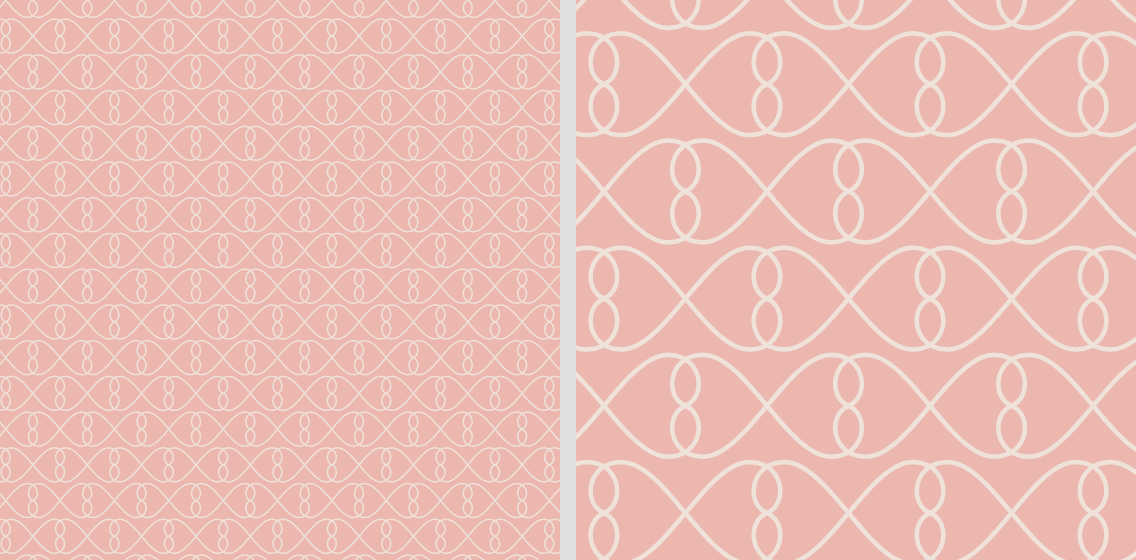
Left, the full canvas; right, a detail of the centre.
A WebGL 1 fragment shader for this pattern:

```glsl
precision highp float;
// Staggered rows of interlaced looping ribbons, cream line on flat pink.

uniform vec2 u_resolution;

const vec3 GROUND = vec3(0.925, 0.716, 0.686);
const vec3 LINE = vec3(0.932, 0.885, 0.852);
const float COLUMNS = 10.302;              // motifs across the canvas
const float ROW_PITCH = 0.6573;            // row spacing, in motif widths
const vec2 ORIGIN = vec2(0.0102, 0.0423);  // waist of the first motif, in canvas units
const float LINE_WIDTH = 0.028;            // in motif widths
const int STEPS = 12;                      // straight pieces per curve

// Quarter strand: waist of the loops, top of the arch, crossing between motifs.
const vec2 WAIST = vec2(0.0, 0.0);
const vec2 WAIST_HANDLE = vec2(-0.134, 0.054);
const vec2 LOOP_HANDLE = vec2(-0.107, 0.3125);
const vec2 ARCH_TOP = vec2(0.107, 0.3125);
const vec2 ARCH_HANDLE = vec2(0.25, 0.3125);
const vec2 CROSSING_HANDLE = vec2(0.393, 0.125);
const vec2 CROSSING = vec2(0.5, 0.0);

float segmentDistance(vec2 p, vec2 a, vec2 b) {
  vec2 ab = b - a;
  float t = clamp(dot(p - a, ab) / dot(ab, ab), 0.0, 1.0);
  return length(p - a - t * ab);
}

vec2 bezier(vec2 a, vec2 b, vec2 c, vec2 d, float t) {
  float s = 1.0 - t;
  return s * s * s * a + 3.0 * s * s * t * b + 3.0 * s * t * t * c + t * t * t * d;
}

float bezierDistance(vec2 p, vec2 a, vec2 b, vec2 c, vec2 d) {
  float nearest = 10.0;
  vec2 previous = a;
  for (int i = 1; i <= STEPS; i++) {
    vec2 current = bezier(a, b, c, d, float(i) / float(STEPS));
    nearest = min(nearest, segmentDistance(p, previous, current));
    previous = current;
  }
  return nearest;
}

float strandDistance(vec2 p) {
  float loop = bezierDistance(p, WAIST, WAIST_HANDLE, LOOP_HANDLE, ARCH_TOP);
  float arch = bezierDistance(p, ARCH_TOP, ARCH_HANDLE, CROSSING_HANDLE, CROSSING);
  return min(loop, arch);
}

// Both strands follow from one quarter mirrored in x and y.
float motifDistance(vec2 p) {
  p = abs(p);
  return min(strandDistance(p), strandDistance(vec2(-p.x, p.y)));
}

void main() {
  float scale = COLUMNS / u_resolution.x;
  vec2 p = gl_FragCoord.xy * scale - ORIGIN * COLUMNS;

  // The two nearest rows, every second one shifted by half a motif.
  float lowerRow = floor(p.y / ROW_PITCH);
  float d = 10.0;
  for (int i = 0; i < 2; i++) {
    float row = lowerRow + float(i);
    float x = fract(p.x - 0.5 * mod(row, 2.0) + 0.5) - 0.5;
    d = min(d, motifDistance(vec2(x, p.y - row * ROW_PITCH)));
  }

  // Antialiased stroke, one pixel of falloff.
  float coverage = clamp((0.5 * LINE_WIDTH - d) / scale + 0.5, 0.0, 1.0);
  gl_FragColor = vec4(mix(GROUND, LINE, coverage), 1.0);
}
```
